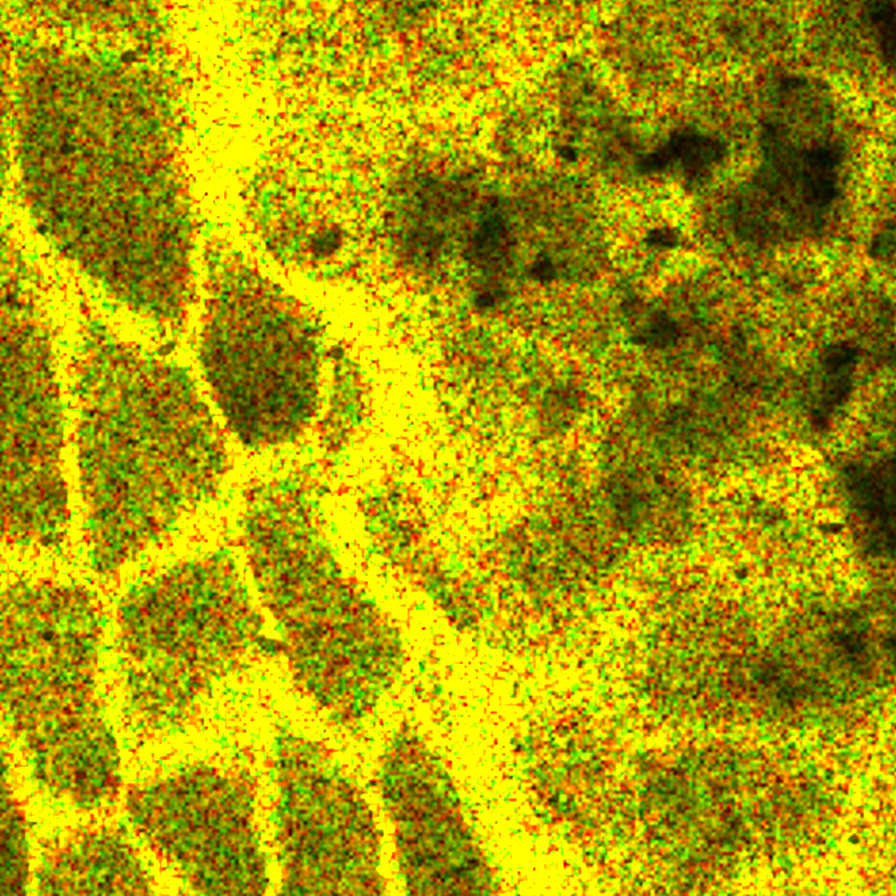
This texture is drawn by a three.js fragment shader. Its source:

```glsl
varying vec2 vUv;

float hash(vec2 p) {
  vec3 q = fract(p.xyx * 0.1031);
  q += dot(q, q.yzx + 33.33);
  return fract((q.x + q.y) * q.z);
}

float noise(vec2 p) {
  vec2 i = floor(p), f = fract(p);
  f *= f * (3.0 - 2.0 * f);
  return mix(mix(hash(i), hash(i + vec2(1, 0)), f.x),
             mix(hash(i + vec2(0, 1)), hash(i + vec2(1, 1)), f.x), f.y);
}

float fbm(vec2 p) {
  float sum = 0.0, amp = 0.5;
  for (int i = 0; i < 5; i++) {
    sum += amp * noise(p);
    p = mat2(1.6, 1.2, -1.2, 1.6) * p + 17.3;
    amp *= 0.5;
  }
  return sum;
}

// x: gap to the nearest cell wall, y: random value of the cell
vec2 cells(vec2 p) {
  vec2 base = floor(p);
  float nearest = 9.0, second = 9.0, id = 0.0;
  for (int y = -1; y <= 1; y++) {
    for (int x = -1; x <= 1; x++) {
      vec2 c = base + vec2(x, y);
      vec2 site = c + 0.12 + 0.76 * vec2(hash(c + 3.7), hash(c + 41.2));
      float d = length(p - site);
      if (d < nearest) {
        second = nearest;
        nearest = d;
        id = hash(c + 9.1);
      } else {
        second = min(second, d);
      }
    }
  }
  return vec2(second - nearest, id);
}

// Winding centre line of the main bright strand
float strandX(float y) {
  float d = 1.0 - y;
  float bend = smoothstep(0.0, 0.2, d) * (1.0 - smoothstep(0.6, 1.0, d));
  return 0.21 + 0.39 * d - 0.055 * bend * cos(16.5 * (d - 0.22));
}

// Sparse small dark pits
float pits(vec2 p) {
  vec2 g = p * 9.0, c = floor(g);
  vec2 site = c + 0.3 + 0.4 * vec2(hash(c + 5.0), hash(c + 23.0));
  float radius = 0.05 + 0.13 * hash(c + 61.0);
  float pit = 1.0 - smoothstep(radius * 0.5, radius * 1.3, length((g - site) * vec2(0.8, 1.2)));
  return pit * step(0.74, hash(c + 77.0));
}

float grain(vec2 p) {
  return noise(p * 235.0) - 0.5 + 0.55 * (noise(p * 118.0 + 31.0) - 0.5);
}

void main() {
  vec2 uv = vUv;
  vec2 warp = vec2(fbm(uv * 7.0 + 4.0), fbm(uv * 7.0 + 60.0)) - 0.48;
  vec2 p = uv + 0.07 * warp;
  float side = p.x - strandX(p.y);
  float right = smoothstep(-0.09, 0.03, side);

  // Dark elongated cells with thin walls on the left
  vec2 cell = cells(vec2(p.x * 6.5 + p.y * 0.9, p.y * 3.6 + 0.4));
  float wall = 1.0 - smoothstep(0.02, 0.09 + 0.2 * noise(uv * 9.0), cell.x);
  wall *= 1.0 - 0.7 * smoothstep(0.72, 0.9, uv.y);
  float leftTone = 0.36 + 0.17 * cell.y + 0.3 * (fbm(uv * 9.0) - 0.48);
  leftTone += 0.5 * wall + 0.12 * (1.0 - smoothstep(0.0, 0.45, cell.x));

  // Cloudy tissue with slanted fibres and faint large rings on the right
  float across = dot(p, vec2(0.85, 0.5)), along = dot(p, vec2(0.5, -0.85));
  float fibre = 1.0 - abs(2.0 * noise(vec2(across * 26.0, along * 5.0)) - 1.0);
  float rings = 1.0 - smoothstep(0.0, 0.22, cells(p * 4.2 + 13.0).x);
  float rightTone = 0.59 + 0.75 * (fbm(uv * 8.0 + 20.0) - 0.48);
  rightTone += 0.16 * (fibre - 0.5) * (1.2 - uv.y) + 0.19 * rings;
  rightTone -= 0.2 * smoothstep(0.65, 1.0, uv.x) * smoothstep(0.1, 0.8, uv.y);
  rightTone -= 0.25 * smoothstep(0.54, 0.68, fbm(uv * 11.0 + 90.0));

  // Saturated strand and its glow
  float width = 0.013 + 0.03 * noise(vec2(2.0, uv.y * 7.0));
  float strand = 1.0 - smoothstep(width * 0.5, width * 1.6, abs(side));
  float glow = exp(-abs(side) * mix(26.0, 7.0, right));
  float tone = mix(leftTone, rightTone, right) + 0.2 * glow + 0.5 * strand;
  tone *= 1.0 - 0.65 * pits(p) * (1.0 - strand);

  // Separate red and green speckle over a shared one
  float shared = 0.6 * grain(uv + 0.37);
  float red = tone * (1.09 + shared + 1.1 * grain(uv + 1.13));
  float green = tone * (0.99 + shared + 1.1 * grain(uv + 2.71));
  gl_FragColor = vec4(clamp(vec2(red, green), 0.0, 1.0), 0.0, 1.0);
}
```
